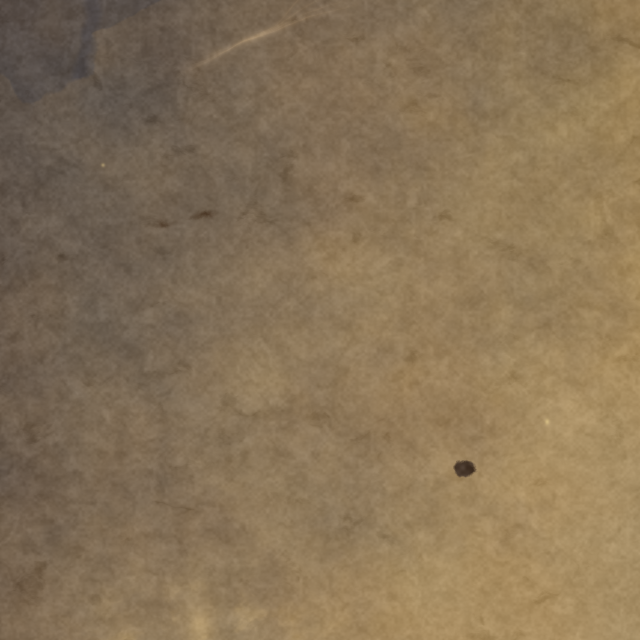
Reproduce this texture procedurally as a Shadertoy shader.

```glsl
float hash(vec2 p) {
    return fract(sin(dot(p, vec2(127.1, 311.7))) * 43758.5453);
}

float noise(vec2 p) {
    vec2 i = floor(p), f = fract(p);
    f = f * f * (3.0 - 2.0 * f);
    return mix(mix(hash(i), hash(i + vec2(1, 0)), f.x),
               mix(hash(i + vec2(0, 1)), hash(i + vec2(1, 1)), f.x), f.y);
}

// Layered noise, centred on zero
float fbm(vec2 p) {
    float sum = 0.0, amp = 0.5;
    for (int i = 0; i < 5; i++) {
        sum += amp * (noise(p) - 0.5);
        p = mat2(1.6, 1.2, -1.2, 1.6) * p + 7.3;
        amp *= 0.55;
    }
    return sum;
}

float segment(vec2 p, vec2 a, vec2 b) {
    vec2 ab = b - a;
    return length(p - a - ab * clamp(dot(p - a, ab) / dot(ab, ab), 0.0, 1.0));
}

float blob(vec2 p, vec2 center, vec2 radius) {
    vec2 q = (p - center) / radius;
    return exp(-dot(q, q));
}

void mainImage(out vec4 fragColor, in vec2 fragCoord) {
    vec2 p = fragCoord / iResolution.xy;
    vec2 warp = vec2(fbm(p * 7.0), fbm(p * 7.0 + 31.0));
    vec2 w = p + 0.06 * warp;
    vec2 fineWarp = vec2(fbm(p * 22.0 + 5.0), fbm(p * 22.0 + 61.0));

    // Broad light falloff with cloudy mottling
    float tone = 0.57 * p.x + 0.43 * (1.0 - p.y);
    tone += 0.01 + 0.28 * fbm(w * 4.5 + 3.0) + 0.24 * fbm(w * 12.0 + 11.0);
    tone -= 0.12 * smoothstep(0.16, 0.0, p.x) * smoothstep(1.0, 0.3, p.y);
    vec3 shade = vec3(0.385, 0.335, 0.29);
    vec3 clay = vec3(0.52, 0.44, 0.34);
    vec3 light = vec3(0.645, 0.545, 0.385);
    vec3 col = mix(shade, clay, clamp((tone - 0.08) / 0.38, -0.08, 1.0));
    col = mix(col, light, clamp((tone - 0.46) / 0.33, 0.0, 1.1));

    // Warm cast at the upper right, drifting cool and rosy patches
    float warm = smoothstep(0.5, 1.0, p.x) * smoothstep(0.2, 0.8, p.y);
    col -= vec3(0.005, 0.01, 0.03) * warm;
    col += vec3(-0.03, 0.005, 0.035) * fbm(w * 6.0 + 50.0);

    // Soft flecks, fine grain and sparse dark wisps
    vec2 g = p + 0.025 * fineWarp;
    col += 0.085 * fbm(g * vec2(42, 55) + 23.0);
    col += 0.040 * (noise(g * 120.0) - 0.5);
    col += 0.036 * (noise(p * 215.0) - 0.5);
    col -= 0.06 * smoothstep(0.16, 0.40, fbm(g * vec2(20, 32) + 90.0));
    col += 0.03 * smoothstep(0.16, 0.40, fbm(g * vec2(26, 22) + 140.0));

    // Cool dark patch in the upper left corner
    float rightEdge = 0.15 + 1.8 * max(p.y - 0.95, 0.0);
    float lowEdge = 0.845 + 0.03 * smoothstep(0.04, 0.0, p.x)
                  + 0.035 * smoothstep(0.08, 0.15, p.x);
    float patchDist = max(p.x - rightEdge, lowEdge - p.y)
                    + 0.03 * warp.x + 0.04 * fineWarp.y;
    float corner = smoothstep(0.005, -0.005, patchDist);
    col *= mix(vec3(1), vec3(0.88, 0.91, 0.98), corner);
    col *= 1.0 - vec3(0.12, 0.10, 0.04) * corner
         * smoothstep(0.018, 0.004, abs(w.x - 0.14));

    // Pale creases fanning towards the top
    vec2 c = p + 0.012 * warp + 0.006 * fineWarp;
    for (int i = 0; i < 4; i++) {
        float k = float(i);
        vec2 bend = vec2(0.43, 0.958 - 0.003 * k);
        float d = min(segment(c, vec2(0.25 + 0.025 * k, 0.865 + 0.016 * k), bend),
                      segment(c, bend, vec2(0.48 + 0.035 * k, 1.01)));
        float fade = smoothstep(0.24, 0.42, p.x) * smoothstep(0.62, 0.44, p.x);
        fade *= 0.3 + noise(p * 30.0 + k * 9.0);
        col += vec3(0.075, 0.063, 0.045) * fade * exp(-d / 0.0035);
    }

    // Glowing scuffs along the bottom
    float glow = blob(p, vec2(0.31, 0.01), vec2(0.17, 0.08));
    col += vec3(0.15, 0.13, 0.08) * glow
         * smoothstep(-0.1, 0.28, fbm(g * vec2(16, 24) + 17.0));
    col += vec3(0.14, 0.12, 0.07) * blob(g, vec2(0.31, 0.025), vec2(0.022, 0.035));
    col += 0.04 * blob(w + 0.02 * fineWarp, vec2(0.895, 0.355), vec2(0.035, 0.03));

    // Faint broken brown scratches
    float scratch = min(segment(w, vec2(0.15, 0.25), vec2(0.31, 0.205)),
                        segment(w, vec2(0.37, 0.365), vec2(0.45, 0.37)));
    col -= 0.06 * exp(-scratch / 0.004) * smoothstep(0.25, 0.8, noise(p * 40.0));

    // Small rusty smear with two darker ends
    vec2 s = p + 0.014 * vec2(fbm(p * 60.0), fbm(p * 60.0 + 9.0));
    float trail = segment(s, vec2(0.25, 0.651), vec2(0.32, 0.663));
    float smear = 0.6 * blob(s, vec2(0.253, 0.651), vec2(0.009, 0.005))
                + 0.8 * blob(s, vec2(0.322, 0.663), vec2(0.016, 0.005))
                + 0.25 * smoothstep(0.005, 0.0, trail) * noise(p * 70.0);
    col = mix(col, vec3(0.27, 0.19, 0.12), min(smear, 0.8));

    // Dark spot and bright specks
    float spot = length((s - vec2(0.725, 0.268)) * vec2(0.92, 1.0));
    col = mix(col, vec3(0.25, 0.19, 0.15) + 0.12 * (noise(p * 130.0) - 0.5),
              0.92 * smoothstep(0.016, 0.010, spot));
    float specks = blob(p, vec2(0.855, 0.341), vec2(0.0035, 0.0045))
                 + 0.6 * blob(p, vec2(0.161, 0.742), vec2(0.003));
    col = mix(col, vec3(0.86, 0.76, 0.53), 0.8 * specks);

    fragColor = vec4(clamp(col, 0.0, 1.0), 1.0);
}
```
